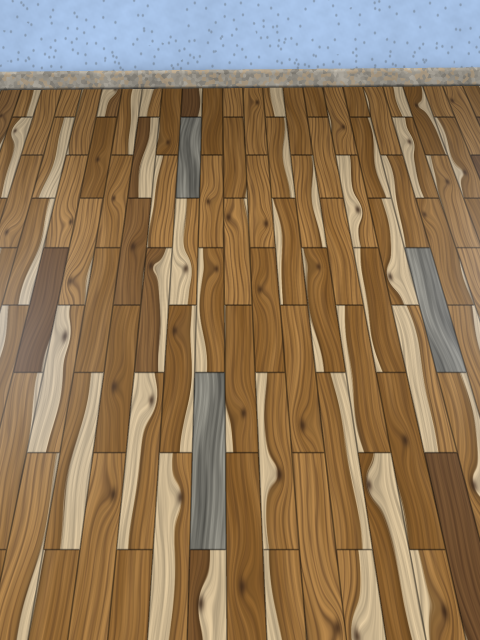
Reproduce this texture procedurally as a Shadertoy shader.

```glsl
#define VANISH vec2(0.341, 1.738)
#define PLANK_W 0.0358
#define PLANK_L 0.1313
#define SEAM 0.0006
#define SAMPLES 3
#define HEART_LIGHT vec3(0.66, 0.49, 0.28)
#define HEART_MID vec3(0.50, 0.345, 0.165)
#define HEART_DARK vec3(0.30, 0.20, 0.13)
#define SAPWOOD vec3(0.82, 0.73, 0.58)
#define GREYED vec3(0.53, 0.52, 0.48)
#define WALL vec3(0.65, 0.755, 0.895)
#define STONE vec3(0.60, 0.58, 0.54)

float hash(vec2 p) {
    return fract(sin(dot(p, vec2(127.1, 311.7))) * 43758.5);
}

// Layered, rotated sines, roughly -1 to 1
float waves(vec2 p) {
    float sum = 0.0, amp = 0.5;
    for (int i = 0; i < 5; i++) {
        sum += amp * sin(p.x + 1.4 * sin(p.y));
        p = mat2(0.8, 0.6, -0.6, 0.8) * p * 1.7 + 2.3;
        amp *= 0.65;
    }
    return sum;
}

// Cellular noise: distance to the nearest seed, and that seed's hash
vec2 cells(vec2 p) {
    vec2 base = floor(p), best = vec2(9.0, 0.0);
    for (int y = -1; y <= 1; y++)
    for (int x = -1; x <= 1; x++) {
        vec2 c = base + vec2(x, y);
        vec2 seed = c + vec2(hash(c), hash(c + 37.0));
        float d = length(p - seed);
        if (d < best.x) best = vec2(d, hash(c + 71.0));
    }
    return best;
}

// One plank: f is the place within it, id selects its character
vec3 plank(vec2 f, vec2 id) {
    float tone = hash(id + 3.0), sap = hash(id + 11.0), kind = hash(id + 19.0);
    float phase = 40.0 * hash(id + 29.0);
    if (hash(id + 41.0) < 0.5) f.x = 1.0 - f.x;

    // Grain field bends over the length and wraps around a knot
    vec2 knot = vec2(0.45 + 0.4 * hash(id + 53.0), 0.15 + 0.7 * hash(id + 61.0));
    vec2 k = (f - knot) * vec2(1.0, 2.6);
    float hasKnot = step(0.45, hash(id + 67.0));
    float swell = hasKnot * exp(-9.0 * dot(k, k));
    float bend = 0.12 * sin(f.y * 4.0 + phase) + 0.05 * sin(f.y * 9.0 + 2.0 * phase);
    float field = f.x + bend - 0.32 * swell;
    float fine = waves(vec2(field * 45.0 + phase, f.y * 4.0 + phase));
    float broad = waves(vec2(field * 6.0 + phase, f.y * 2.5 + phase));

    // Heartwood with growth lines
    vec3 col = mix(HEART_MID, HEART_LIGHT, clamp(tone * 1.1 + 0.35 * broad, 0.0, 1.0));
    col = mix(col, HEART_DARK, 0.65 * smoothstep(0.84, 0.92, kind));
    float rings = 0.5 + 0.5 * sin(field * mix(18.0, 34.0, tone) + 2.0 * broad + phase);
    col = mix(col, HEART_DARK, 0.5 * pow(rings, 5.0) * (0.4 + 0.6 * tone));

    // Pale sapwood along one side, rimmed by a darker line
    float edge = field - mix(-0.38, 0.58, sap) - 0.02 * fine;
    col *= 1.0 - 0.22 * exp(-90.0 * edge * edge);
    vec3 pale = SAPWOOD * (1.0 - 0.12 * pow(rings, 3.0));
    col = mix(pale, col, smoothstep(-0.025, 0.025, edge));

    // Two weathered planks, plus rare scattered ones
    bool weathered = id == vec2(0, 5) || id == vec2(-1, 8) || kind < 0.012;
    if (weathered) col = GREYED * (0.95 + 0.2 * broad - 0.12 * rings);

    // Knot core and fine pores
    float core = hasKnot * exp(-130.0 * dot(k, k) * (1.0 + 0.4 * broad));
    col = mix(col, HEART_DARK * 0.75, 0.8 * core);
    return col * (1.0 + 0.10 * fine);
}

vec3 floorBoards(vec2 p) {
    float depth = VANISH.y - p.y;
    float across = (p.x - VANISH.x) / (depth * PLANK_W) + 0.78;
    float column = floor(across);
    float along = 1.0 / (depth * PLANK_L) + 0.23 + 0.5 * mod(column, 2.0);
    vec2 id = vec2(column, floor(along));
    vec2 f = vec2(across - column, fract(along));
    vec3 col = plank(f, id);

    // Seams, measured in canvas units
    vec2 gap = min(f, 1.0 - f) * vec2(depth * PLANK_W, depth * depth * PLANK_L);
    float seam = 1.0 - smoothstep(SEAM, SEAM * 3.0, min(gap.x, gap.y));
    col *= 1.0 - 0.45 * seam;

    // Shade near the wall and window sheen at the sides
    col *= 1.0 - 0.22 * smoothstep(0.62, 0.87, p.y);
    vec2 left = (p - vec2(-0.02, 0.46)) * vec2(5.5, 4.0);
    vec2 right = (p - vec2(0.79, 0.58)) * vec2(8.0, 4.0);
    float sheen = 0.34 * exp(-dot(left, left)) + 0.30 * exp(-dot(right, right));
    return mix(col, vec3(0.76, 0.79, 0.87), sheen);
}

vec3 wall(vec2 p, float rise) {
    vec3 col = WALL * (1.0 + 0.025 * waves(p * 18.0) + 0.02 * waves(p * 130.0));
    vec2 speck = cells(p * vec2(110.0, 85.0));
    float low = 1.0 - smoothstep(0.0, 0.09, rise);
    float dirt = step(0.78 - 0.2 * low, speck.y) * (1.0 - smoothstep(0.08, 0.3, speck.x));
    col = mix(col, vec3(0.44, 0.49, 0.54), 0.55 * dirt);
    return col * (1.0 - 0.12 * exp(-rise * 120.0));
}

vec3 skirting(vec2 p, float height) {
    vec2 chip = cells(p * 190.0);
    vec3 col = STONE * (0.82 + 0.32 * chip.y + 0.08 * waves(p * 50.0));
    col = mix(col, vec3(0.60, 0.50, 0.37), 0.5 * step(0.72, chip.y));
    col *= 1.0 + 0.15 * smoothstep(0.022, 0.027, height);
    return col * mix(0.45, 1.0, smoothstep(0.0, 0.005, height));
}

vec3 room(vec2 p) {
    float height = p.y - 0.859 - 0.009 * p.x;
    if (height < 0.0) return floorBoards(p);
    if (height < 0.029) return skirting(p, height);
    return wall(p, height - 0.029);
}

void mainImage(out vec4 fragColor, in vec2 fragCoord) {
    vec3 sum = vec3(0.0);
    for (int i = 0; i < SAMPLES * SAMPLES; i++) {
        vec2 jitter = (vec2(i % SAMPLES, i / SAMPLES) + 0.5) / float(SAMPLES) - 0.5;
        sum += room((fragCoord + jitter) / iResolution.y);
    }
    fragColor = vec4(sum / float(SAMPLES * SAMPLES), 1.0);
}
```
